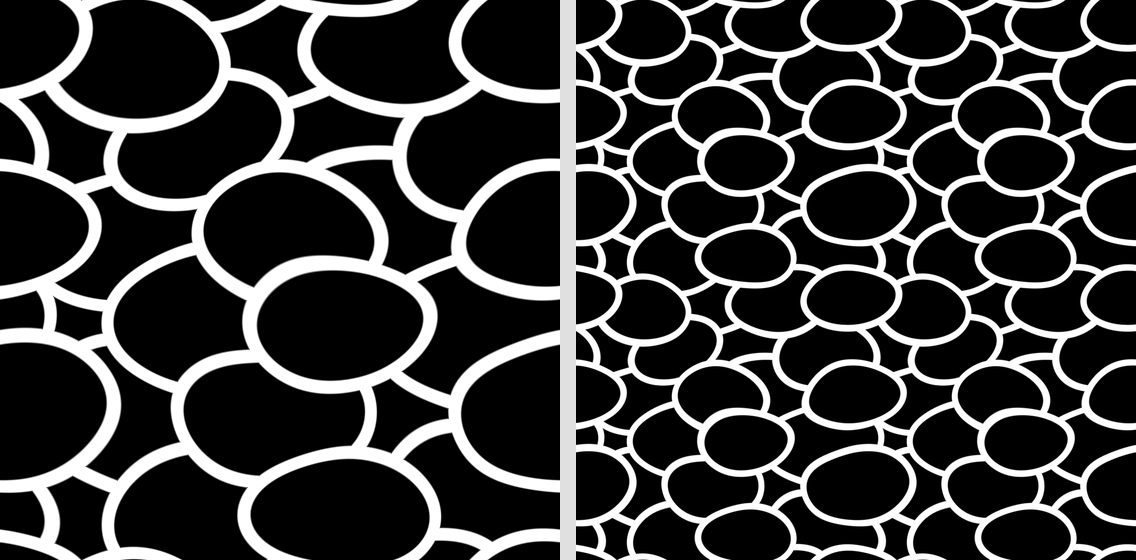
Left: one tile. Right: repeated 2 by 2.
A WebGL 1 fragment shader for this pattern:

```glsl
precision highp float;
// Tiling net of rounded, overlapping black cells with even white outlines.

uniform vec2 u_resolution;

const vec3 CELL_COLOR = vec3(0.0);
const vec3 LINE_COLOR = vec3(1.0);
const vec2 GRID = vec2(4.0, 6.0);    // cells per tile; the row count must be even
const float LINE_WIDTH = 0.0235;     // in canvas units
const float LOW_RADIUS = 0.88;       // radius of the lowest cells, in grid steps
const float HIGH_RADIUS = 0.60;      // radius of the topmost cells
const float JITTER = 0.24;           // full range of centre offset, in grid steps
const float TILT = 0.45;             // full range of rotation, in radians
const float WARP_REPEATS = 3.0;
const float WARP_AMOUNT = 0.04;
const float EDGE_SOFTNESS = 1.0;     // half width of the smoothed edge, in pixels
const float TAU = 6.2831853;

vec2 hash2(vec2 p) {
  vec3 q = fract((p.xyx + 17.0) * vec3(0.1031, 0.1030, 0.0973));
  q += dot(q, q.yzx + 33.33);
  return fract((q.xx + q.yz) * q.zy);
}

// Dot product of a wrapped lattice gradient with the offset to its corner.
float cornerSlope(vec2 corner, vec2 offset, float seed) {
  float angle = TAU * hash2(mod(corner, WARP_REPEATS) + seed).x;
  return dot(vec2(cos(angle), sin(angle)), offset);
}

float gradientNoise(vec2 p, float seed) {
  vec2 i = floor(p);
  vec2 f = p - i;
  vec2 u = f * f * f * (f * (f * 6.0 - 15.0) + 10.0);
  vec2 e = vec2(1.0, 0.0);
  float bottom = mix(cornerSlope(i, f, seed),
                     cornerSlope(i + e.xy, f - e.xy, seed), u.x);
  float top = mix(cornerSlope(i + e.yx, f - e.yx, seed),
                  cornerSlope(i + e.xx, f - e.xx, seed), u.x);
  return mix(bottom, top, u.y);
}

// Stacking height; neighbours in the staggered grid get well spread values.
float cellLayer(vec2 id) {
  return fract(id.x * 0.382 + id.y * id.y * 0.27);
}

// Approximate signed distance to an ellipse centred on the origin.
float ellipseDistance(vec2 p, vec2 radii) {
  float k1 = length(p / radii);
  float k2 = length(p / (radii * radii));
  return k1 * (k1 - 1.0) / max(k2, 1e-4);
}

// Signed distance (x) and layer (y) of the cell at a grid step from p.
vec2 cellAt(vec2 p, vec2 stepOffset) {
  float row = floor(p.y) + stepOffset.y;
  float stagger = 0.5 * mod(row, 2.0);
  float column = floor(p.x - stagger) + stepOffset.x;
  vec2 id = mod(vec2(column, row), GRID);
  float layer = cellLayer(id);

  vec2 center = vec2(column + 0.5 + stagger, row + 0.5);
  center += JITTER * (hash2(id) - 0.5);
  float angle = TILT * (hash2(id + 41.0).x - 0.5);
  float c = cos(angle);
  float s = sin(angle);
  vec2 q = mat2(c, -s, s, c) * ((p - center) / GRID);
  vec2 radii = mix(LOW_RADIUS, HIGH_RADIUS, layer) / GRID;
  return vec2(ellipseDistance(q, radii), layer);
}

// Distance to the nearest visible outline.
float outlineDistance(vec2 p) {
  float topLayer = -1.0;
  for (int j = -1; j <= 1; j++) {
    for (int i = -1; i <= 1; i++) {
      vec2 cell = cellAt(p, vec2(float(i), float(j)));
      if (cell.x < 0.0) topLayer = max(topLayer, cell.y);
    }
  }
  // Cells below the topmost one are hidden here.
  float nearest = 1.0;
  for (int j = -1; j <= 1; j++) {
    for (int i = -1; i <= 1; i++) {
      vec2 cell = cellAt(p, vec2(float(i), float(j)));
      if (cell.y >= topLayer) nearest = min(nearest, abs(cell.x));
    }
  }
  return nearest;
}

void main() {
  vec2 uv = gl_FragCoord.xy / u_resolution;
  vec2 w = uv * WARP_REPEATS;
  uv += WARP_AMOUNT * vec2(gradientNoise(w, 5.0), gradientNoise(w, 23.0));

  float softness = EDGE_SOFTNESS / min(u_resolution.x, u_resolution.y);
  float edge = outlineDistance(uv * GRID) - 0.5 * LINE_WIDTH;
  float line = 1.0 - smoothstep(-softness, softness, edge);
  gl_FragColor = vec4(mix(CELL_COLOR, LINE_COLOR, line), 1.0);
}
```
